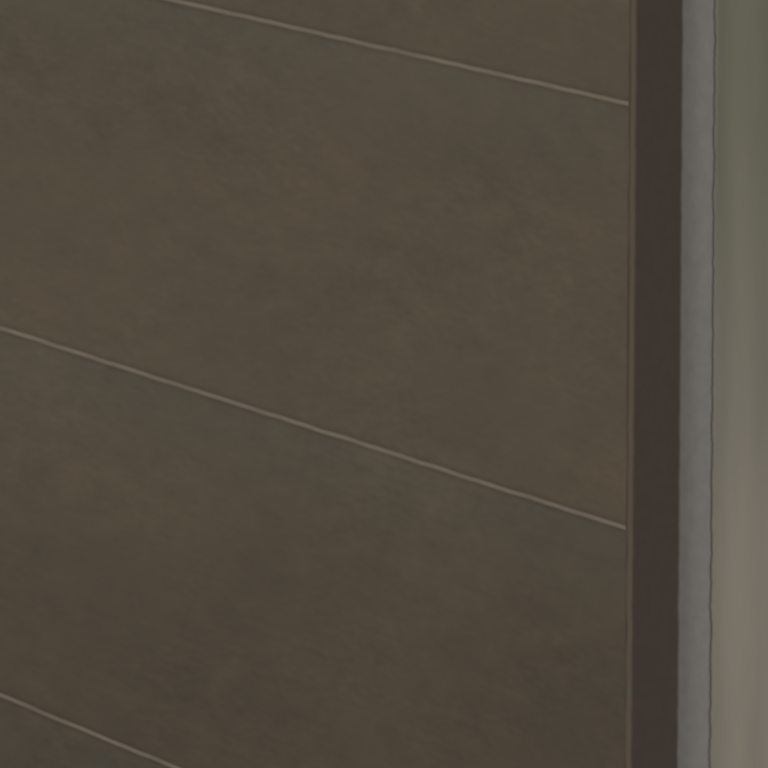
This texture is drawn by a Shadertoy shader. Its source:

```glsl
// Draws brown stone wall tiles in perspective, with pale grout, beside a dark strip and a metal frame.

const vec3 STONE = vec3(0.312, 0.280, 0.236);
const vec3 GROUT = vec3(0.440, 0.400, 0.355);
const vec3 STRIP = vec3(0.238, 0.212, 0.190);
const vec3 FRAME = vec3(0.405, 0.392, 0.375);
const vec3 PANEL_TOP = vec3(0.390, 0.380, 0.330);
const vec3 PANEL_LOW = vec3(0.470, 0.447, 0.405);

vec2 hashGradient(vec2 cell) {
    vec2 h = vec2(dot(cell, vec2(127.1, 311.7)), dot(cell, vec2(269.5, 183.3)));
    return 2.0 * fract(sin(h) * 43758.5) - 1.0;
}

float gradientNoise(vec2 p) {
    vec2 i = floor(p), f = fract(p);
    vec2 w = f * f * f * (f * (f * 6.0 - 15.0) + 10.0);
    float a = dot(hashGradient(i), f);
    float b = dot(hashGradient(i + vec2(1, 0)), f - vec2(1, 0));
    float c = dot(hashGradient(i + vec2(0, 1)), f - vec2(0, 1));
    float d = dot(hashGradient(i + vec2(1, 1)), f - vec2(1, 1));
    return mix(mix(a, b, w.x), mix(c, d, w.x), w.y);
}

float fbm(vec2 p) {
    float sum = 0.0, amplitude = 0.5;
    for (int i = 0; i < 4; i++) {
        sum += amplitude * gradientNoise(p);
        p = mat2(1.6, 1.2, -1.2, 1.6) * p + 3.7;
        amplitude *= 0.55;
    }
    return sum;
}

// Soft step whose blur never drops below one pixel
float softEdge(float edge, float x, float blur, float pixel) {
    float w = max(blur, pixel);
    return smoothstep(edge - w, edge + w, x);
}

float softLine(float dist, float halfWidth, float blur, float pixel) {
    return 1.0 - softEdge(halfWidth, abs(dist), blur, pixel);
}

// Row coordinate: whole numbers lie on the fanned grout lines
float rowCoordinate(vec2 uv, float rowHeight) {
    return (uv.y - 0.573 + 0.32 * uv.x) / rowHeight;
}

vec3 stoneColor(vec2 uv, float row) {
    // Grain runs down to the right, along the rows
    vec2 grain = mat2(0.94, 0.34, -0.34, 0.94) * uv + row * 7.3;
    float clouds = fbm(grain * vec2(4.0, 6.0));
    float mottle = fbm(grain * vec2(22.0, 34.0) + 11.0);
    float fine = gradientNoise(grain * vec2(75.0, 130.0));
    float patchy = 0.7 + 0.9 * smoothstep(-0.2, 0.3, fbm(uv * 5.0 + 20.0));
    float light = 1.0 + 0.11 * clouds + patchy * (0.09 * mottle + 0.035 * fine);
    light *= mix(0.93, 1.03, smoothstep(0.0, 0.55, uv.y));
    vec3 tint = vec3(0.012, 0.0, -0.008) * (clouds + 0.6 * mottle);
    return STONE * light + tint;
}

vec3 tileWall(vec2 uv, float pixel) {
    float rowHeight = 0.478 + 0.093 * uv.x;
    float wobble = 0.0016 * gradientNoise(vec2(uv.x * 32.0, uv.y * 4.0));
    float row = rowCoordinate(uv, rowHeight) + wobble / rowHeight;
    float dist = (row - round(row)) * rowHeight * 0.95;
    vec3 color = stoneColor(uv, floor(row));

    // Cool sheen under each joint, dark rim on both sides
    float below = smoothstep(-0.16, 0.0, dist) * step(dist, 0.0);
    color += vec3(-0.004, 0.004, 0.008) * below;
    color *= 1.0 - 0.07 * softLine(dist, 0.007, 0.004, pixel);

    // Worn grout of uneven brightness
    float wear = 0.8 + 0.55 * fbm(uv * vec2(18.0, 9.0));
    float grout = softLine(dist, 0.0026, 0.0022, pixel);
    return mix(color, GROUT, grout * clamp(wear, 0.35, 1.0));
}

vec3 metalPanel(vec2 uv, float x) {
    vec3 color = mix(PANEL_LOW, PANEL_TOP, smoothstep(0.25, 0.95, uv.y));
    float streak = fbm(vec2(x * 26.0, uv.y * 3.0));
    float glow = smoothstep(0.935, 0.965, x) * (1.0 - 0.6 * smoothstep(0.97, 1.0, x));
    return color * (0.93 + 0.07 * glow + 0.10 * streak);
}

void mainImage(out vec4 fragColor, in vec2 fragCoord) {
    vec2 uv = fragCoord / iResolution.xy;
    float pixel = 1.0 / min(iResolution.x, iResolution.y);

    // Upright edges lean slightly and waver
    float x = uv.x + 0.007 * (1.0 - uv.y);
    float waver = 0.0022 * fbm(vec2(uv.y * 26.0, 5.0));
    float edgeX = x + waver;

    vec3 color = tileWall(uv, pixel);

    // Seam where the tiles end
    float seamWear = 0.75 + 0.7 * gradientNoise(vec2(uv.y * 24.0, 2.5));
    color = mix(color, STONE * 1.04, softEdge(0.820, edgeX, 0.002, pixel));
    color *= 1.0 - 0.20 * seamWear * softLine(edgeX - 0.821, 0.0015, 0.002, pixel);

    // Dark strip, pale frame and metal panel
    float grain = fbm(uv * vec2(70.0, 45.0));
    vec3 strip = STRIP * (1.0 + 0.07 * grain);
    color = mix(color, strip, softEdge(0.829, edgeX, 0.003, pixel));
    float frameShade = mix(0.90, 1.04, smoothstep(0.889, 0.922, x));
    vec3 frame = FRAME * (frameShade + 0.09 * grain);
    color = mix(color, frame, softEdge(0.889, edgeX, 0.003, pixel));
    color = mix(color, metalPanel(uv, x), softEdge(0.934, edgeX, 0.004, pixel));

    // Wavering dark gap between frame and panel
    float gap = softLine(edgeX + waver - 0.931, 0.0012, 0.0024, pixel);
    color = mix(color, STRIP * 1.08, 0.75 * gap);

    fragColor = vec4(color, 1.0);
}
```
